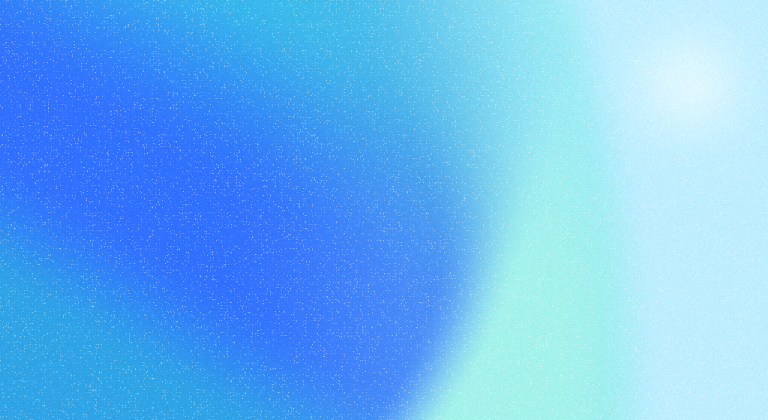
This background is drawn by a Shadertoy shader. Its source:

```glsl
// Soft blue-to-aqua gradient with a diagonal blue band, a pale glow and fine grain.

// Colours
const vec3 LAGOON = vec3(0.18, 0.64, 0.90);
const vec3 CYAN   = vec3(0.21, 0.73, 0.92);
const vec3 COBALT = vec3(0.19, 0.44, 1.00);
const vec3 HAZE   = vec3(0.45, 0.74, 0.92);
const vec3 AQUA   = vec3(0.61, 0.92, 0.96);
const vec3 MINT   = vec3(0.64, 0.95, 0.92);
const vec3 SKY    = vec3(0.74, 0.93, 1.00);
const vec3 GLOW   = vec3(0.87, 0.97, 1.00);

// Layout, in canvas heights
const float CANVAS_WIDTH = 1.829;
const vec2  BAND_NORMAL  = vec2(-0.51, -0.86);
const float BAND_OFFSET  = 0.86;
const vec2  BAND_UPPER   = vec2(-0.357, 0.143);
const vec2  BAND_LOWER   = vec2(0.31, 0.607);
const float AQUA_EDGE    = 1.155;
const float AQUA_BULGE_Y = 0.52;
const float SKY_EDGE     = 1.51;
const float SKY_SOFTNESS = 0.075;
const vec2  GLOW_CENTRE  = vec2(1.643, 0.80);
const float GLOW_RADIUS  = 0.125;

// Grain
const float GRAIN_ROWS     = 280.0;
const float SPECK_STRENGTH = 0.42;
const float SPECK_RARITY   = 10.0;
const float FINE_GRAIN     = 0.035;

float hash(vec2 p) {
    vec3 q = fract(vec3(p.xyx) * 0.1031);
    q += dot(q, q.yzx + 33.33);
    return fract((q.x + q.y) * q.z);
}

// Soft step centred on an edge
float softEdge(float x, float centre, float halfWidth) {
    return smoothstep(centre - halfWidth, centre + halfWidth, x);
}

// Weight of the diagonal blue band
float blueBand(vec2 p) {
    float across = dot(p, BAND_NORMAL) + BAND_OFFSET;
    return smoothstep(BAND_UPPER.x, BAND_UPPER.y, across)
         * (1.0 - smoothstep(BAND_LOWER.x, BAND_LOWER.y, across));
}

// Weight of the aqua field, whose left edge bulges and softens upward
float aquaField(vec2 p) {
    float dy = p.y - AQUA_BULGE_Y;
    float curve = mix(0.68, 0.32, step(0.0, dy));
    float softness = mix(0.10, 0.30, smoothstep(0.3, 1.0, p.y));
    return softEdge(p.x, AQUA_EDGE - curve * dy * dy, softness);
}

vec3 background(vec2 p) {
    // Blue side
    vec3 color = mix(LAGOON, CYAN, smoothstep(0.5, 1.0, p.y));
    color = mix(color, COBALT, blueBand(p));
    color = mix(color, HAZE, 0.42 * smoothstep(0.5, 1.15, p.x));

    // Aqua strip, greener toward the bottom
    vec3 aqua = mix(MINT, AQUA, smoothstep(0.25, 0.85, p.y));
    aqua = mix(aqua, AQUA, 0.6 * smoothstep(1.3, 1.5, p.x));
    color = mix(color, aqua, aquaField(p));

    // Pale sky and its glow
    float skyEdge = SKY_EDGE - 0.14 * p.y * p.y;
    color = mix(color, SKY, softEdge(p.x, skyEdge, SKY_SOFTNESS));
    vec2 toGlow = (p - GLOW_CENTRE) / GLOW_RADIUS;
    return mix(color, GLOW, exp(-dot(toGlow, toGlow)));
}

// Sparse white specks over a faint even grain
vec3 addGrain(vec3 color, vec2 p) {
    vec2 cell = floor(p * GRAIN_ROWS);
    float dotMask = 1.0 - smoothstep(0.3, 0.65, length(fract(p * GRAIN_ROWS) - 0.5));
    float speck = SPECK_STRENGTH * pow(hash(cell), SPECK_RARITY);
    color += FINE_GRAIN * (hash(cell + 57.3) - 0.5) * dotMask;
    return mix(color, vec3(1.0), speck * dotMask);
}

void mainImage(out vec4 fragColor, in vec2 fragCoord) {
    vec2 p = fragCoord / iResolution.y;
    vec2 placed = vec2(fragCoord.x / iResolution.x * CANVAS_WIDTH, p.y);
    fragColor = vec4(clamp(addGrain(background(placed), p), 0.0, 1.0), 1.0);
}
```
